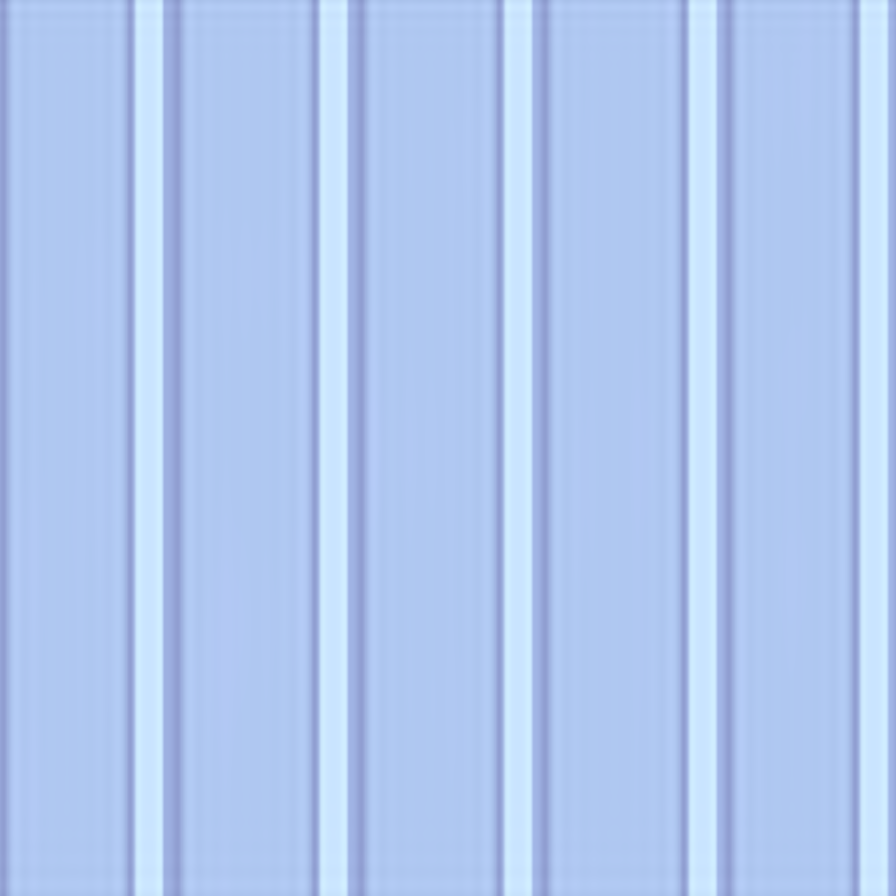
Give the GLSL for this pattern, as a WebGL 1 fragment shader.

```glsl
precision highp float;

uniform vec2 u_resolution;

const vec3 PANEL = vec3(0.686, 0.782, 0.945);
const vec3 VIOLET_TINT = vec3(0.705, 0.785, 0.965);
const vec3 GROOVE = vec3(0.565, 0.620, 0.820);
const vec3 SHADOW = vec3(0.640, 0.720, 0.910);
const vec3 RIDGE = vec3(0.790, 0.895, 1.000);
const vec3 RIDGE_RIM = vec3(0.815, 0.930, 1.000);

const float PITCH = 0.206;
const float FIRST_BAND = 0.1452;
const float BAND_MIN = -0.0500;
const float BAND_MAX = 0.9544;
const float RIDGE_START = 0.0052;
const float RIDGE_END = 0.0365;

vec2 gradientAt(vec2 cell) {
  float h = fract(sin(dot(cell, vec2(127.1, 311.7))) * 43758.5);
  return vec2(cos(6.2832 * h), sin(6.2832 * h));
}

float gradientNoise(vec2 p) {
  vec2 i = floor(p);
  vec2 f = p - i;
  vec2 u = f * f * (3.0 - 2.0 * f);
  float a = dot(gradientAt(i), f);
  float b = dot(gradientAt(i + vec2(1.0, 0.0)), f - vec2(1.0, 0.0));
  float c = dot(gradientAt(i + vec2(0.0, 1.0)), f - vec2(0.0, 1.0));
  float d = dot(gradientAt(i + 1.0), f - 1.0);
  return mix(mix(a, b, u.x), mix(c, d, u.x), u.y);
}

float softLine(float d, float width) {
  float t = d / width;
  return exp(-t * t);
}

float softBox(float x, float start, float end, float blur) {
  return smoothstep(start - blur, start + blur, x)
       * (1.0 - smoothstep(end - blur, end + blur, x));
}

// Fading echo beside an edge
float ripple(float d, float wavelength) {
  return step(0.0, d) * exp(-d / wavelength) * sin(6.2832 * d / wavelength - 1.5);
}

vec3 panelColor(vec2 uv) {
  float streaks = gradientNoise(uv * vec2(42.0, 1.3));
  float patches = gradientNoise(uv * vec2(7.0, 5.0) + 9.0);
  float tint = smoothstep(0.0, 0.6, 0.6 * streaks + 0.5 * patches);
  return mix(PANEL, VIOLET_TINT, 0.6 * tint);
}

// One raised band: groove, bright ridge, shadow, groove
vec3 drawBand(vec3 color, float x, float index, float blur) {
  float grooveEnd = 0.0530 - 0.0009 * index;
  float shadowDepth = 0.3 / (1.0 + index * index);

  color += 0.022 * (ripple(x - grooveEnd - 0.005, 0.020) + ripple(-x - 0.005, 0.020));

  vec3 shadow = mix(SHADOW, GROOVE, shadowDepth);
  color = mix(color, shadow, softBox(x, RIDGE_END, grooveEnd, blur));

  float rim = softLine(x - RIDGE_START - 0.004, 0.004)
            + softLine(x - RIDGE_END + 0.004, 0.004);
  vec3 ridge = mix(RIDGE, RIDGE_RIM, min(rim, 1.0));
  color = mix(color, ridge, softBox(x, RIDGE_START, RIDGE_END, blur));

  color = mix(color, GROOVE, softLine(x, 0.0048));
  return mix(color, GROOVE, softLine(x - grooveEnd, 0.0058));
}

void main() {
  vec2 uv = gl_FragCoord.xy / u_resolution;
  float blur = max(0.0024, 1.0 / u_resolution.x);
  vec3 color = panelColor(uv);

  // Bands keep an even pitch, with the outer two pulled inward
  for (int i = -1; i < 5; i++) {
    float index = float(i);
    float start = clamp(FIRST_BAND + PITCH * index, BAND_MIN, BAND_MAX);
    color = drawBand(color, uv.x - start, index, blur);
  }

  // Faint echoes along the top and bottom edges
  color += 0.020 * ripple(1.0 - uv.y, 0.018);
  color += 0.012 * ripple(uv.y, 0.028);

  gl_FragColor = vec4(clamp(color, 0.0, 1.0), 1.0);
}
```
